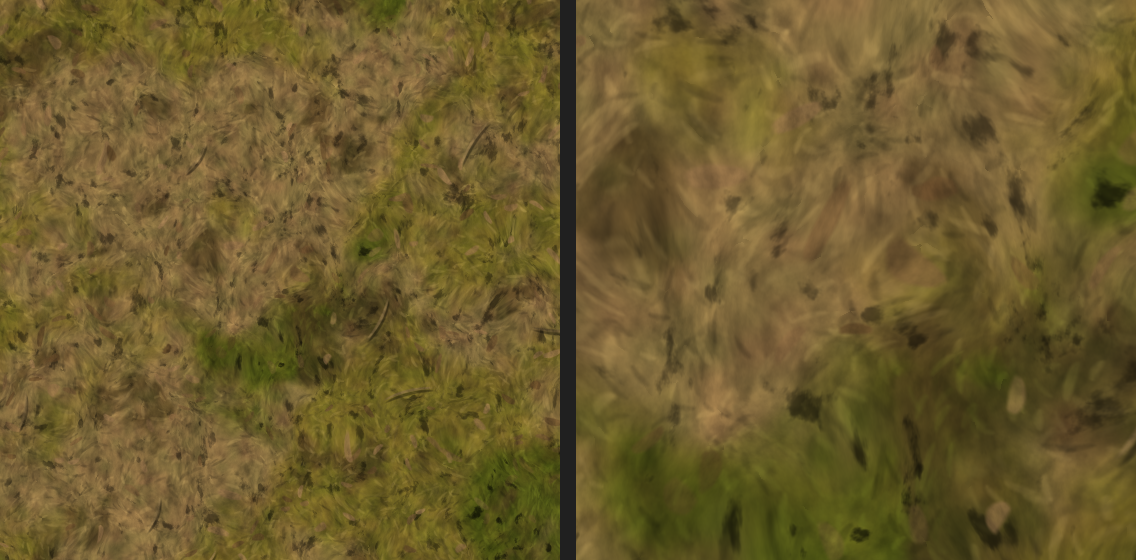
Left, the full canvas; right, a detail of the centre.
Give the GLSL for this texture, as a WebGL 2 fragment shader.

```glsl
#version 300 es
precision highp float;

uniform vec2 u_resolution;
out vec4 fragColor;

vec3 hash3(vec2 p) {
  vec3 q = fract(vec3(p.xyx) * vec3(0.1031, 0.1030, 0.0973));
  q += dot(q, q.yxz + 33.33);
  return fract((q.xxy + q.yzz) * q.zyx);
}

float noise(vec2 p) {
  vec2 cell = floor(p), f = fract(p);
  f = f * f * (3.0 - 2.0 * f);
  float low = mix(hash3(cell).x, hash3(cell + vec2(1, 0)).x, f.x);
  float high = mix(hash3(cell + vec2(0, 1)).x, hash3(cell + vec2(1, 1)).x, f.x);
  return mix(low, high, f.y);
}

float fbm(vec2 p) {
  float sum = 0.0, amp = 0.5;
  for (int i = 0; i < 5; i++) {
    sum += amp * noise(p);
    p = mat2(1.6, 1.2, -1.2, 1.6) * p + 17.3;
    amp *= 0.5;
  }
  return sum / 0.97;
}

// Tapered strokes scattered on a grid: x = coverage, y = random tone
vec2 strokes(vec2 uv, float cells, vec2 size, float density, float spread, float seed) {
  vec2 p = uv * cells, base = floor(p);
  float blur = cells * max(0.0016, 0.8 / u_resolution.y);
  vec2 result = vec2(0.0, 0.5);
  for (int y = -1; y <= 1; y++) {
    for (int x = -1; x <= 1; x++) {
      vec2 cell = base + vec2(x, y);
      vec3 place = hash3(cell + seed * 37.0 + 11.0);
      vec3 kind = hash3(cell + seed * 53.0 + 91.0);
      if (kind.x > density) continue;
      float angle = 1.65 + (place.z - 0.5) * spread;
      vec2 dir = vec2(cos(angle), sin(angle));
      vec2 d = p - cell - place.xy;
      float along = dot(d, dir) / (size.x * (0.6 + 0.4 * kind.z));
      float across = dot(d, vec2(-dir.y, dir.x)) + 0.12 * size.x * along * along;
      float width = size.y * (1.0 - 0.7 * along * along);
      float cover = smoothstep(blur, -blur, abs(across) - width)
                  * smoothstep(1.0, 0.7, abs(along));
      if (cover > result.x) result = vec2(cover, kind.y);
    }
  }
  return result;
}

void main() {
  vec2 uv = gl_FragCoord.xy / u_resolution.y;
  vec2 warped = uv + 0.03 * (vec2(noise(uv * 16.0), noise(uv * 16.0 + 40.0)) - 0.5);

  // Broad patches of moss, straw, grass and bare soil
  float grass = smoothstep(0.51, 0.68, fbm(warped * 4.2 + vec2(3.1, 7.4)));
  float straw = smoothstep(0.40, 0.62, fbm(warped * 5.0 + 23.0));
  float soil = smoothstep(0.62, 0.76, fbm(warped * 11.0 + 61.0));
  vec3 color = mix(vec3(0.43, 0.38, 0.13), vec3(0.50, 0.405, 0.235), straw);
  color = mix(color, vec3(0.29, 0.305, 0.07), grass * 0.9);
  color = mix(color, vec3(0.29, 0.23, 0.11), soil * 0.7);

  // Soft clumps and fine matted grain
  float clump = fbm(uv * vec2(34.0, 26.0) + 5.0) - 0.5;
  float grain = fbm(warped * vec2(105.0, 70.0)) - 0.5;
  color *= 1.0 + 0.42 * clump + 0.55 * grain;
  color += vec3(0.05, 0.0, 0.02) * (noise(uv * 48.0) - 0.5);

  // Overlapping blades, shaded light and dark
  for (int i = 0; i < 5; i++) {
    float layer = float(i);
    vec2 blade = strokes(warped, 62.0 - 7.0 * layer, vec2(0.62, 0.11), 0.6,
                         mix(3.0, 1.7, grass), layer + 1.0);
    vec3 tint = mix(color, vec3(0.53, 0.45, 0.27), 0.35 * blade.y * (1.0 - grass));
    tint = mix(tint, vec3(0.35, 0.39, 0.11), 0.35 * blade.y * grass);
    color = mix(color, tint * mix(0.70, 1.24, blade.y), blade.x * 0.52);
  }

  // Shadowed gaps between tufts
  float gap = smoothstep(0.64, 0.80, fbm(warped * vec2(52.0, 40.0) + 130.0));
  color *= 1.0 - gap * (0.40 + 0.2 * grass);

  // Dry curled leaves, thinner where grass is dense
  for (int i = 0; i < 2; i++) {
    float layer = float(i);
    vec2 leaf = strokes(warped, 22.0 + 9.0 * layer, vec2(0.48, 0.14), 0.13, 6.3, 12.0 + layer);
    vec3 dry = mix(vec3(0.33, 0.23, 0.12), vec3(0.61, 0.47, 0.31), leaf.y);
    color = mix(color, dry * (1.0 + 0.8 * grain), leaf.x * (0.65 - 0.35 * grass));
  }

  // A few fallen twigs with a shadow beneath
  vec2 shade = strokes(uv + vec2(-0.002, 0.005), 7.0, vec2(0.40, 0.020), 0.12, 6.3, 20.0);
  vec2 twig = strokes(uv, 7.0, vec2(0.40, 0.018), 0.12, 6.3, 20.0);
  color *= 1.0 - 0.35 * shade.x;
  color = mix(color, vec3(0.49, 0.40, 0.25) * (0.8 + 0.4 * twig.y + grain), twig.x * 0.7);

  fragColor = vec4(clamp(color, 0.0, 1.0), 1.0);
}
```
